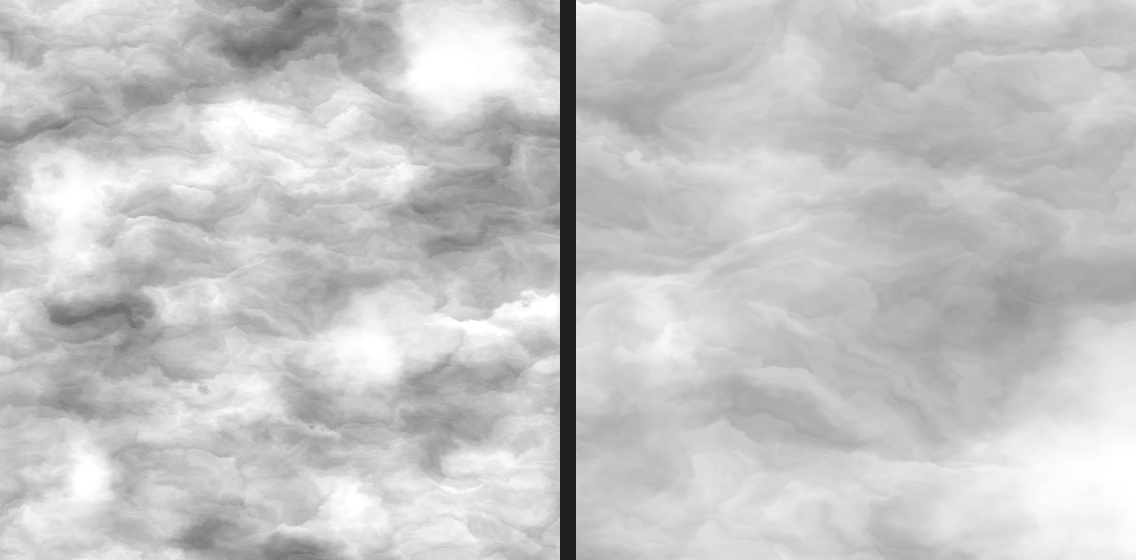
Left, the full canvas; right, a detail of the centre.
This texture is drawn by a WebGL 1 fragment shader. Its source:

```glsl
precision highp float;
uniform vec2 u_resolution;

// Tones
const float MEAN_TONE = 0.775;
const float GLOW_TONE = 1.0;
const float FORM_CONTRAST = 0.32;
const float PUFF_CONTRAST = 0.115;
const float STREAK_DEPTH = 0.15;

// Whole repeats across the tile
const vec2 FORM_REPEATS = vec2(3.0, 5.0);
const vec2 WARP_REPEATS = vec2(6.0, 9.0);
const vec2 PUFF_REPEATS = vec2(7.0, 12.0);
const vec2 STREAK_REPEATS = vec2(3.0, 11.0);
const vec2 GLOW_REPEATS = vec2(2.0, 2.0);

// Shapes
const vec2 WARP_SIZE = vec2(0.075, 0.04);
const float OCTAVE_GAIN = 0.56;
const float PUFF_SHARPNESS = 20.0;
const float PUFF_TOP_LIGHT = 0.6;
const float GLOW_RADIUS = 0.29;

vec3 hash3(vec2 cell, float seed) {
  vec3 p = fract(cell.xyx * vec3(0.1031, 0.1030, 0.0973) + seed * 0.137);
  p += dot(p, p.yxz + 33.33);
  return fract((p.xxy + p.yzz) * p.zyx);
}

float slope(vec2 cell, vec2 corner, vec2 f, vec2 repeats, float seed) {
  float angle = 6.2832 * hash3(mod(cell + corner, repeats), seed).x;
  return dot(vec2(cos(angle), sin(angle)), f - corner);
}

// Wrapping gradient noise, centred on zero
float noise(vec2 uv, vec2 repeats, float seed) {
  vec2 p = uv * repeats;
  vec2 cell = floor(p);
  vec2 f = p - cell;
  vec2 w = f * f * f * (f * (f * 6.0 - 15.0) + 10.0);
  float low = mix(slope(cell, vec2(0.0, 0.0), f, repeats, seed),
                  slope(cell, vec2(1.0, 0.0), f, repeats, seed), w.x);
  float high = mix(slope(cell, vec2(0.0, 1.0), f, repeats, seed),
                   slope(cell, vec2(1.0, 1.0), f, repeats, seed), w.x);
  return mix(low, high, w.y);
}

float fbm(vec2 uv, vec2 repeats, float seed) {
  float sum = 0.0;
  float gain = 1.0;
  for (int i = 0; i < 6; i++) {
    sum += gain * noise(uv, repeats, seed + float(i));
    repeats *= 2.0;
    gain *= OCTAVE_GAIN;
  }
  return sum;
}

// Soft cellular puffs, each with its own tone and a lighter top
float puffs(vec2 uv, vec2 repeats, float seed) {
  vec2 p = uv * repeats;
  vec2 cell = floor(p);
  float total = 0.0;
  float weights = 0.0;
  for (int y = -1; y <= 1; y++) {
    for (int x = -1; x <= 1; x++) {
      vec2 c = cell + vec2(float(x), float(y));
      vec3 h = hash3(mod(c, repeats), seed);
      vec2 d = p - c - h.xy;
      float weight = exp(-PUFF_SHARPNESS * dot(d, d));
      total += weight * (h.z - 0.5 + PUFF_TOP_LIGHT * d.y);
      weights += weight;
    }
  }
  return total / max(weights, 1e-12);
}

float billows(vec2 uv) {
  float sum = 0.0;
  float gain = 1.0;
  vec2 repeats = PUFF_REPEATS;
  for (int i = 0; i < 5; i++) {
    sum += gain * puffs(uv, repeats, 31.0 + float(i));
    repeats *= 2.0;
    gain *= OCTAVE_GAIN;
  }
  return sum;
}

// A few broad, blurred patches of light
float glow(vec2 uv) {
  vec2 p = uv * GLOW_REPEATS;
  vec2 cell = floor(p);
  float dark = 1.0;
  for (int y = -1; y <= 1; y++) {
    for (int x = -1; x <= 1; x++) {
      vec2 c = cell + vec2(float(x), float(y));
      vec3 h = hash3(mod(c, GLOW_REPEATS), 53.0);
      float radius = GLOW_RADIUS * mix(0.8, 1.2, h.z);
      float d = length(p - c - mix(vec2(0.2), vec2(0.8), h.xy)) / radius;
      dark *= smoothstep(0.15, 1.0, d);
    }
  }
  return 1.0 - dark;
}

void main() {
  vec2 uv = gl_FragCoord.xy / u_resolution;
  vec2 warp = vec2(fbm(uv, WARP_REPEATS, 3.0), fbm(uv, WARP_REPEATS, 13.0));
  vec2 drift = uv + WARP_SIZE * warp;

  float form = fbm(uv + 0.5 * WARP_SIZE * warp, FORM_REPEATS, 23.0);
  float streak = smoothstep(0.08, 0.5, noise(drift, STREAK_REPEATS, 43.0));
  float tone = MEAN_TONE + FORM_CONTRAST * form
             + PUFF_CONTRAST * billows(drift) - STREAK_DEPTH * streak;
  tone = mix(min(tone, GLOW_TONE), GLOW_TONE, glow(drift));
  gl_FragColor = vec4(vec3(clamp(tone, 0.0, 1.0)), 1.0);
}
```
